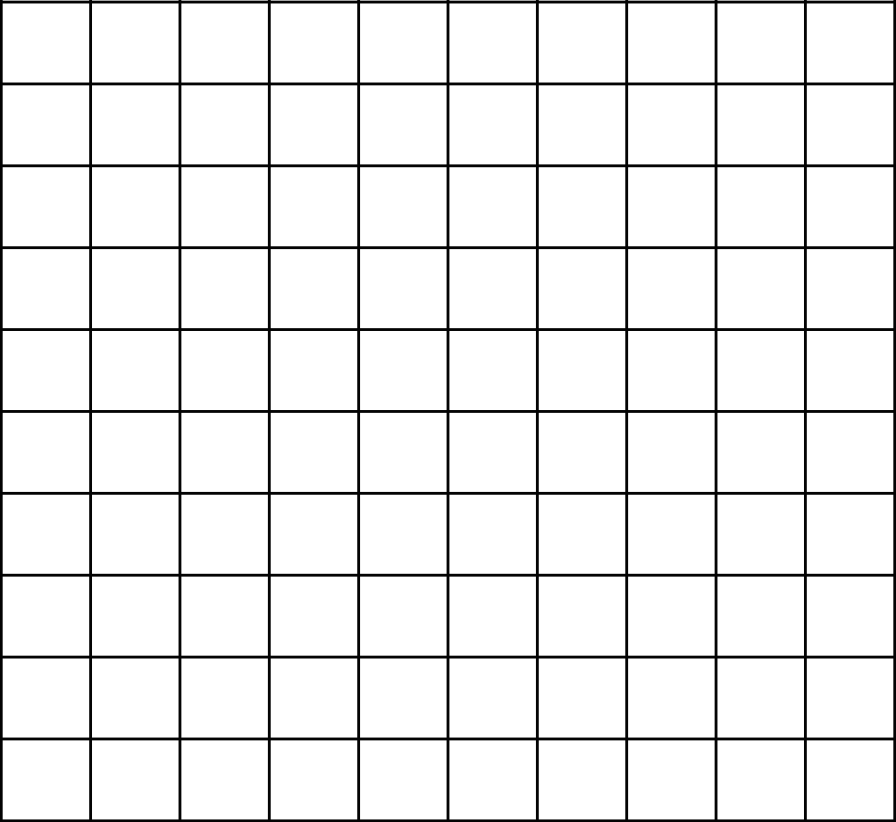
This pattern is drawn by a WebGL 2 fragment shader. Its source:

```glsl
#version 300 es
precision highp float;
// Draws a ten by ten grid of thin black lines on white, closed by a border.

uniform vec2 u_resolution;
out vec4 fragColor;

const vec2 CELLS = vec2(10.0);
const vec2 GRID_MIN = vec2(0.0014, 0.0014);  // centre of the first lines
const vec2 GRID_MAX = vec2(0.9986, 0.9975);  // centre of the last lines
const float LINE_WIDTH = 0.00315;            // share of the canvas width
const vec3 PAPER = vec3(1.0);
const vec3 INK = vec3(0.01);

// Distance from each coordinate to the nearest multiple of the pitch.
vec2 lineDistance(vec2 p, vec2 pitch) {
    return abs(fract(p / pitch + 0.5) - 0.5) * pitch;
}

// Share of a pixel covered by a line of the given width.
vec2 lineCoverage(vec2 dist, float width, float pixel) {
    vec2 overlap = 0.5 * (width + pixel) - dist;
    return clamp(overlap / pixel, 0.0, min(1.0, width / pixel));
}

void main() {
    // One unit is the canvas width on both axes.
    float pixel = 1.0 / u_resolution.x;
    vec2 canvas = u_resolution * pixel;
    vec2 p = gl_FragCoord.xy * pixel;

    // Vertical and horizontal lines
    vec2 pitch = (GRID_MAX - GRID_MIN) * canvas / CELLS;
    vec2 dist = lineDistance(p - GRID_MIN * canvas, pitch);
    vec2 cover = lineCoverage(dist, LINE_WIDTH, pixel);

    // Union of both line sets
    float ink = 1.0 - (1.0 - cover.x) * (1.0 - cover.y);
    fragColor = vec4(mix(PAPER, INK, ink), 1.0);
}
```
